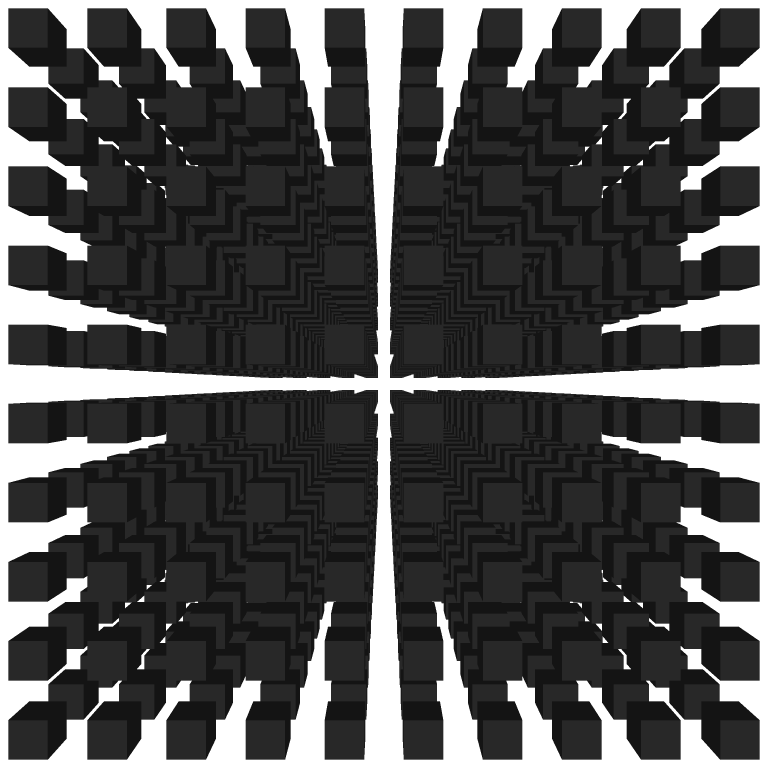
Reproduce this background procedurally as a Shadertoy shader.

```glsl
// Perspective view down a 10 x 10 x 20 lattice of dark cubes on white.

const vec3 FRONT_COLOR = vec3(0.157);
const vec3 SIDE_COLOR = vec3(0.078);
const vec3 BACKGROUND = vec3(1.0);

// Traces one view ray; slope is measured in cube spacings on the nearest layer.
vec3 traceLattice(vec2 slope) {
    slope = max(abs(slope), 1e-5);          // the four quadrants are mirrored
    float layerStep = 0.119;                // layer spacing over nearest depth
    vec2 drift = slope * layerStep * 0.5;   // sideways travel through one cube

    for (int layer = 0; layer < 20; layer++) {
        vec2 entry = slope * (1.0 + float(layer) * layerStep);
        vec2 cell = floor(entry + 0.5 * drift);
        if (max(cell.x, cell.y) > 4.0) continue;

        // Slab test against the square cross-section of this cell's cube
        vec2 local = entry - cell - 0.5;
        vec2 nearHit = (-0.25 - local) / drift;
        vec2 farHit = (0.25 - local) / drift;
        float enter = max(nearHit.x, nearHit.y);
        float leave = min(min(farHit.x, farHit.y), 1.0);
        if (max(enter, 0.0) < leave)
            return enter <= 0.0 ? FRONT_COLOR : SIDE_COLOR;
    }
    return BACKGROUND;
}

void mainImage(out vec4 fragColor, in vec2 fragCoord) {
    // Average a 3 x 3 grid of rays for smooth edges
    vec3 color = vec3(0.0);
    for (int j = -1; j <= 1; j++) {
        for (int i = -1; i <= 1; i++) {
            vec2 samplePos = fragCoord + vec2(i, j) / 3.0;
            vec2 centered = (samplePos - 0.5 * iResolution.xy) / iResolution.y;
            color += traceLattice(centered / 0.103);
        }
    }
    fragColor = vec4(color / 9.0, 1.0);
}
```
